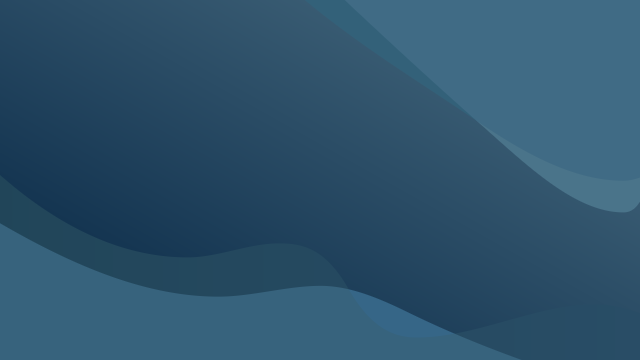
A Shadertoy shader for this background:

```glsl
// Cubic span between two knots given as (x, height, slope)
float span(float x, vec3 a, vec3 b) {
    float w = b.x - a.x;
    float t = clamp((x - a.x) / w, 0.0, 1.0);
    float s = 1.0 - t;
    return s * s * ((1.0 + 2.0 * t) * a.y + t * w * a.z)
         + t * t * ((1.0 + 2.0 * s) * b.y - s * w * b.z);
}

// Smooth coverage of the side where d is positive
float cover(float d) {
    float pixel = length(vec2(dFdx(d), dFdy(d)));
    return clamp(0.5 + d / max(pixel, 1e-5), 0.0, 1.0);
}

float frontWave(float x) {
    vec3 trough = vec3(0.341, 0.176, 0.0);
    vec3 crest = vec3(0.501, 0.206, 0.0);
    vec3 fall = vec3(0.638, 0.132, -0.87);
    if (x < trough.x) return span(x, vec3(0.0, 0.380, -1.03), trough);
    if (x < crest.x) return span(x, trough, crest);
    if (x < fall.x) return span(x, crest, fall);
    return span(x, fall, vec3(1.0, -0.106, -0.53));
}

float backWave(float x) {
    vec3 trough = vec3(0.293, 0.285, 0.0);
    vec3 crest = vec3(0.436, 0.324, 0.0);
    vec3 drop = vec3(0.544, 0.199, -3.11);
    vec3 dip = vec3(0.651, 0.0625, 0.0);
    vec3 swell = vec3(0.931, 0.155, 0.0);
    if (x < trough.x) return span(x, vec3(0.0, 0.514, -1.56), trough);
    if (x < crest.x) return span(x, trough, crest);
    if (x < drop.x) return span(x, crest, drop);
    if (x < dip.x) return span(x, drop, dip);
    if (x < swell.x) return span(x, dip, swell);
    return span(x, swell, vec3(1.0, 0.130, -0.62));
}

// Corner sheet: falls through a shared crossing to a low point, then lifts
float sheet(float x, vec3 start, float crossSlope, float low, vec2 lift) {
    vec3 crossing = vec3(0.745, 0.664, crossSlope);
    vec3 bottom = vec3(0.974, low, 0.0);
    if (x < crossing.x) return span(x, start, crossing);
    if (x < bottom.x) return span(x, crossing, bottom);
    return span(x, bottom, vec3(1.0, lift));
}

void mainImage(out vec4 fragColor, in vec2 fragCoord) {
    vec2 uv = fragCoord / iResolution.xy;

    // Diagonal backdrop
    vec3 color = mix(vec3(0.01, 0.135, 0.255), vec3(0.295, 0.435, 0.515),
                     0.5 * (uv.x + uv.y));

    // Lower waves, with a bluer tint where only the front one lies
    float back = cover(backWave(uv.x) - uv.y);
    float front = cover(frontWave(uv.x) - uv.y);
    vec3 backColor = mix(vec3(0.13, 0.272, 0.35), vec3(0.16, 0.302, 0.40), uv.x);
    vec3 frontColor = mix(vec3(0.21, 0.40, 0.53), vec3(0.215, 0.387, 0.49), back);
    color = mix(color, backColor, back);
    color = mix(color, frontColor, front);

    // Two crossing sheets in the upper right corner
    float shallow = cover(uv.y - sheet(uv.x, vec3(0.39, 1.139, -1.78), -1.21,
                                       0.498, vec2(0.507, 0.62)));
    float steep = cover(uv.y - sheet(uv.x, vec3(0.39, 1.25, -1.69), -1.57,
                                     0.410, vec2(0.440, 2.84)));
    vec3 steepColor = mix(vec3(0.29, 0.453, 0.54), vec3(0.25, 0.42, 0.52), shallow);
    color = mix(color, vec3(0.20, 0.38, 0.475), shallow);
    color = mix(color, steepColor, steep);

    fragColor = vec4(color, 1.0);
}
```
